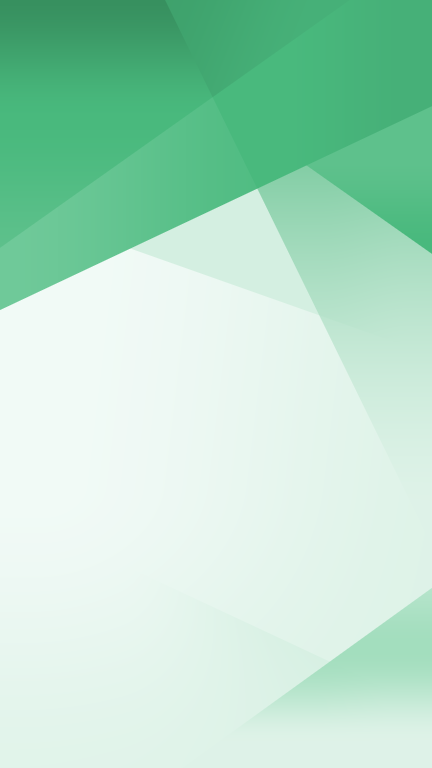
Give the GLSL for this background, as a Shadertoy shader.

```glsl
// Overlapping translucent paper planes: deep green sheets above, pale mint below.
// Each straight edge is a signed half-plane that masks a soft colour gradient;
// the planes are composited from the back to the front.

const float CANVAS_HEIGHT = 16.0 / 9.0;   // canvas is one unit wide

const vec3 PAPER_LIGHT  = vec3(0.945, 0.980, 0.965);
const vec3 PAPER_SHADE  = vec3(0.870, 0.950, 0.908);
const vec3 FACET_MINT   = vec3(0.832, 0.938, 0.882);
const vec3 VEIL_GREEN   = vec3(0.530, 0.812, 0.659);
const vec3 CORNER_GLOW  = vec3(0.640, 0.870, 0.745);
const vec3 GREEN_DARK   = vec3(0.215, 0.560, 0.370);
const vec3 GREEN_DEEP   = vec3(0.245, 0.635, 0.425);
const vec3 GREEN_MUTED  = vec3(0.275, 0.690, 0.470);
const vec3 GREEN_MAIN   = vec3(0.285, 0.725, 0.490);
const vec3 GREEN_SOFT   = vec3(0.370, 0.757, 0.550);
const vec3 GREEN_LIGHT  = vec3(0.435, 0.788, 0.600);

const float VEIL_FALLOFF = 1.6;
const float FOLD_FALLOFF = 4.0;

// Signed distance to the line a-b, positive on the left of its direction.
float side(vec2 p, vec2 a, vec2 b) {
    vec2 d = normalize(b - a);
    return dot(p - a, vec2(-d.y, d.x));
}

// Antialiased coverage of the half-plane where the distance is positive.
float cover(float dist) {
    return clamp(0.5 + dist * iResolution.x, 0.0, 1.0);
}

// Pale sheet with the low fold and the glowing lower right corner.
vec3 paperColor(vec2 p) {
    float shade = smoothstep(0.15, 1.15, p.x + 0.12 * (1.0 - p.y));
    vec3 color = mix(PAPER_LIGHT, PAPER_SHADE, shade);
    color = mix(color, PAPER_SHADE, 0.85 * smoothstep(0.65, -0.05, p.y));

    float fold = side(p, vec2(0.903, 0.181), vec2(0.300, 0.463));
    float foldFade = smoothstep(0.28, 0.75, p.x) * exp(-FOLD_FALLOFF * max(fold, 0.0));
    color = mix(color, FACET_MINT, 0.75 * cover(fold) * foldFade);

    float corner = cover(side(p, vec2(1.0, 0.417), vec2(0.486, 0.046)));
    float glow = smoothstep(0.06, 0.27, p.y) * (1.0 - 0.35 * smoothstep(0.29, 0.45, p.y));
    vec3 cornerColor = mix(PAPER_SHADE, CORNER_GLOW, glow);
    float cornerFold = cover(fold) * smoothstep(0.92, 0.72, p.x);
    cornerColor = mix(cornerColor, CORNER_GLOW, 0.22 * cornerFold * smoothstep(0.06, 0.24, p.y));
    return mix(color, cornerColor, corner);
}

// Upper sheets, split by the steep crease and the rising band.
vec3 greenColor(vec2 p, float rightOfCrease) {
    vec3 upperLeft = mix(GREEN_SOFT, GREEN_MAIN, smoothstep(1.15, 1.52, p.y));
    upperLeft = mix(upperLeft, GREEN_DARK, smoothstep(1.50, 1.80, p.y));
    vec3 upperRight = mix(GREEN_DEEP, GREEN_MUTED, smoothstep(0.38, 0.75, p.x + 0.4 * (CANVAS_HEIGHT - p.y)));
    vec3 bandLeft = mix(GREEN_LIGHT, GREEN_MAIN, 0.8 * smoothstep(0.0, 0.65, p.x));
    vec3 bandRight = mix(GREEN_MAIN, GREEN_MUTED, smoothstep(0.65, 0.95, p.x));

    float aboveBand = cover(side(p, vec2(0.0, 1.204), vec2(0.810, 1.778)));
    vec3 left = mix(bandLeft, upperLeft, aboveBand);
    vec3 right = mix(bandRight, upperRight, aboveBand);
    return mix(left, right, rightOfCrease);
}

void mainImage(out vec4 fragColor, in vec2 fragCoord) {
    vec2 p = fragCoord / iResolution.xy * vec2(1.0, CANVAS_HEIGHT);

    float aboveMain = cover(side(p, vec2(0.0, 1.060), vec2(1.0, 1.532)));
    float rightOfCrease = cover(side(p, vec2(0.382, 1.778), vec2(0.914, 0.690)));
    float aboveFacet = cover(side(p, vec2(0.306, 1.201), vec2(0.736, 1.049)));
    float aboveWedge = cover(side(p, vec2(0.708, 1.396), vec2(1.0, 1.190)));

    // Pale facet left of the crease, fading veil right of it.
    vec3 paper = paperColor(p);
    vec3 facet = mix(paper, FACET_MINT, aboveFacet);
    float veilAmount = pow(clamp((p.y - 0.6) / 0.8, 0.0, 1.0), VEIL_FALLOFF);
    veilAmount += 0.06 * aboveFacet * smoothstep(0.95, 0.74, p.x);
    vec3 veilBase = mix(paper, PAPER_SHADE, smoothstep(0.45, 0.70, p.y));
    vec3 veil = mix(veilBase, VEIL_GREEN, veilAmount);
    vec3 color = mix(facet, veil, rightOfCrease);

    // Green wedge at the right edge, then the large green sheets.
    vec3 wedge = mix(GREEN_SOFT, GREEN_MAIN, smoothstep(1.42, 1.20, p.y));
    color = mix(color, wedge, aboveWedge * rightOfCrease);
    color = mix(color, greenColor(p, rightOfCrease), aboveMain);

    fragColor = vec4(color, 1.0);
}
```
